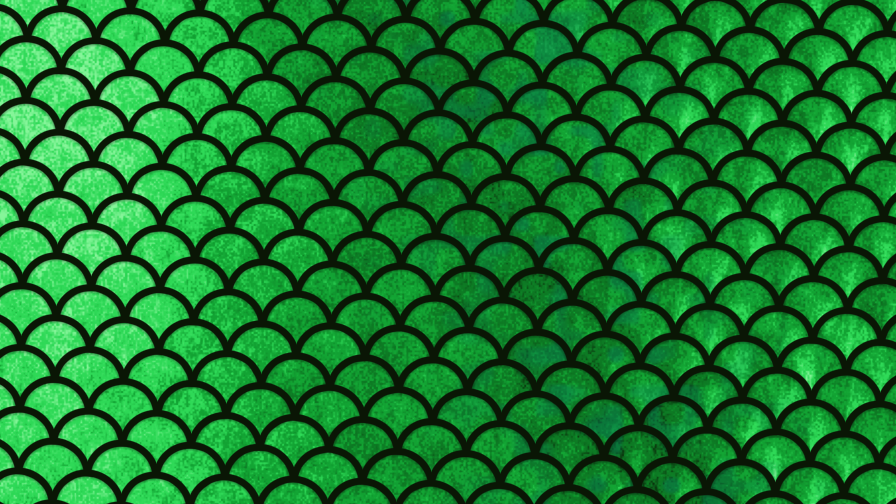
This pattern is drawn by a Shadertoy shader. Its source:

```glsl
// Overlapping metallic green fish scales with dark rims and an iridescent sheen.

const float ROW = 0.449;    // row pitch, in scale widths
const float RADIUS = 0.55;  // outer radius of a scale
const float RIM = 0.102;    // rim thickness

float hash(vec2 p) {
    vec3 q = fract(p.xyx * vec3(0.1031, 0.1030, 0.0973));
    q += dot(q, q.yzx + 33.33);
    return fract((q.x + q.y) * q.z);
}

float noise(vec2 p) {
    vec2 i = floor(p), f = fract(p);
    f = f * f * (3.0 - 2.0 * f);
    return mix(mix(hash(i), hash(i + vec2(1, 0)), f.x),
               mix(hash(i + vec2(0, 1)), hash(i + vec2(1, 1)), f.x), f.y);
}

// Foil colour from shadow (0) to glare (1)
vec3 foilRamp(float t) {
    vec3 c = mix(vec3(0.04, 0.20, 0.05), vec3(0.05, 0.48, 0.14), smoothstep(0.0, 0.3, t));
    c = mix(c, vec3(0.07, 0.64, 0.20), smoothstep(0.3, 0.5, t));
    c = mix(c, vec3(0.18, 0.85, 0.34), smoothstep(0.5, 0.75, t));
    return mix(c, vec3(0.52, 0.96, 0.60), smoothstep(0.75, 1.05, t));
}

// Broad light across the sheet: glare at left, a dim diagonal band, a softer right side
float sheetLight(vec2 p) {
    float glare = 0.36 * smoothstep(0.42, 0.04, p.x);
    vec2 g = (p - vec2(0.12, 0.42)) / vec2(0.16, 0.15);
    glare += 0.10 * exp(-dot(g, g));
    float across = p.x + 0.55 * p.y - 0.72;
    float dim = 0.13 * exp(-across * across / 0.016);
    return 0.44 + glare - dim + 0.06 * smoothstep(0.65, 0.9, p.x);
}

// Foil of one scale; s is the position from its centre, in radii
vec3 scaleFoil(vec2 p, vec2 s, vec2 id) {
    float right = smoothstep(0.5, 0.8, p.x);
    float light = sheetLight(p) + 0.10 * (hash(id) - 0.5);

    // Domed shading, with a glint fanning out from the lower tip on the right
    light += mix(0.07, 0.02, right) * (s.y - 0.2);
    vec2 fromTip = s + vec2(0.0, 0.55);
    float angle = atan(fromTip.x, fromTip.y);
    float aim = 0.9 * (hash(id + 7.0) - 0.5) + 0.25;
    float fan = exp(-pow((angle - aim) / 0.45, 2.0)) * smoothstep(1.5, 0.5, length(fromTip));
    light += right * (0.34 * fan - 0.10);
    light += right * 0.12 * (noise(vec2(angle * 7.0, id.x * 5.0 + id.y * 17.0)) - 0.5);

    // Crumpled patches, brushed streaks and fine grain
    light += 0.16 * (noise(p * 65.0) - 0.5);
    light += 0.12 * (noise(p * vec2(420.0, 130.0)) - 0.5);
    light += 0.26 * (noise(p * 440.0) - 0.5);

    // Teal iridescence along the dim band
    vec3 col = foilRamp(light);
    float band = exp(-pow((p.x + 0.3 * p.y - 0.72) / 0.16, 2.0));
    float teal = band * smoothstep(0.5, 0.85, noise(p * 48.0 + 20.0));
    return mix(col, vec3(0.03, 0.46, 0.32), 0.5 * teal);
}

void mainImage(out vec4 fragColor, in vec2 fragCoord) {
    vec2 p = fragCoord / iResolution.x;
    const float width = 0.0768;
    float aa = 0.8 / (iResolution.x * width);

    // Scale grid, leaning slightly down to the right
    vec2 q = (p - vec2(0.526, 0.336)) / width;
    q += vec2(-0.02 * q.y, 0.03 * q.x);

    vec3 rimColor = vec3(0.04, 0.085, 0.02);
    vec3 col = rimColor;
    float base = floor(q.y / ROW);

    // Paint from the back row to the front row
    for (int k = 3; k >= 0; k--) {
        float row = base + float(k);
        float x = q.x - 0.5 * mod(row, 2.0);
        float column = floor(x + 0.5);
        vec2 s = vec2(x - column, q.y - row * ROW + RADIUS);
        float inside = RADIUS - length(s);
        float wobble = 0.008 * (noise(q * 9.0 + row) - 0.5);
        vec3 foil = scaleFoil(p, s / RADIUS, vec2(column, row) + 60.0);
        foil *= mix(0.75, 1.0, smoothstep(RIM, RIM + 0.05, inside));
        vec3 scale = mix(rimColor, foil, smoothstep(-aa, aa, inside - RIM + wobble));
        col = mix(col, scale, smoothstep(-aa, aa, inside));
    }
    fragColor = vec4(col, 1.0);
}
```
